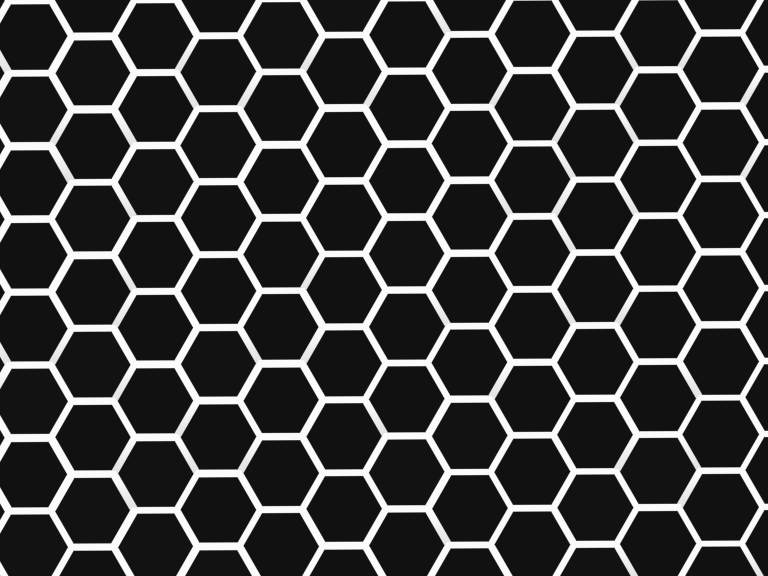
Reproduce this pattern procedurally as a Shadertoy shader.

```glsl
// Honeycomb of near-black hexagons divided by white lines of slightly uneven width.

float hash(vec2 p) {
    p = fract(p * vec2(0.1031, 0.1137) + 0.37);
    p += dot(p, p.yx + 33.33);
    return fract((p.x + p.y) * p.x * 7.3);
}

// Centre of the hexagon holding q; hexagons are one unit tall, with flat tops.
vec2 hexCentre(vec2 q) {
    float middleColumn = round(q.x / 0.866);
    vec2 best = vec2(1e3);
    for (int i = -1; i <= 1; i++) {
        float column = middleColumn + float(i);
        float shift = 0.5 * mod(column, 2.0);
        vec2 centre = vec2(column * 0.866, floor(q.y - shift) + shift + 0.5);
        if (distance(q, centre) < distance(q, best)) best = centre;
    }
    return best;
}

void mainImage(out vec4 fragColor, in vec2 fragCoord) {
    vec2 p = fragCoord / iResolution.y;

    // Grid space: y runs downward, and the rows rise slightly to the right.
    vec2 q = vec2((p.x - 0.0521) / 0.10903 * 0.866,
                  (1.0 - p.y + 0.0055 * (p.x - 0.0521) - 0.0005) / 0.12665);
    float blur = 0.8 / (iResolution.y * 0.12665);

    vec2 centre = hexCentre(q);
    vec2 cell = round(centre * vec2(2.0 / 0.866, 4.0));
    float fill = 0.067 + 0.005 * (hash(cell) - 0.5);
    float shade = fill;

    // Each of the six sides has its own width and brightness.
    for (int i = 0; i < 6; i++) {
        float angle = radians(30.0 + 60.0 * float(i));
        vec2 normal = vec2(cos(angle), sin(angle));
        vec2 middle = centre + 0.5 * normal;
        vec2 side = round(middle * vec2(2.0 / 0.866, 4.0));

        float halfWidth = 0.052 - 0.005 * p.x + 0.011 * (hash(side + 5.0) - 0.5);
        float line = 1.0 - smoothstep(-blur, blur, 0.5 - dot(q - centre, normal) - halfWidth);

        // A few slanted sides fade to pale grey along their length.
        float faded = step(0.8, hash(side + 41.0)) * step(0.5, abs(normal.x));
        float white = 0.985 - 0.09 * faded * smoothstep(-0.25, 0.25, q.y - middle.y);
        shade = max(shade, mix(fill, white, line));
    }
    fragColor = vec4(vec3(shade), 1.0);
}
```
